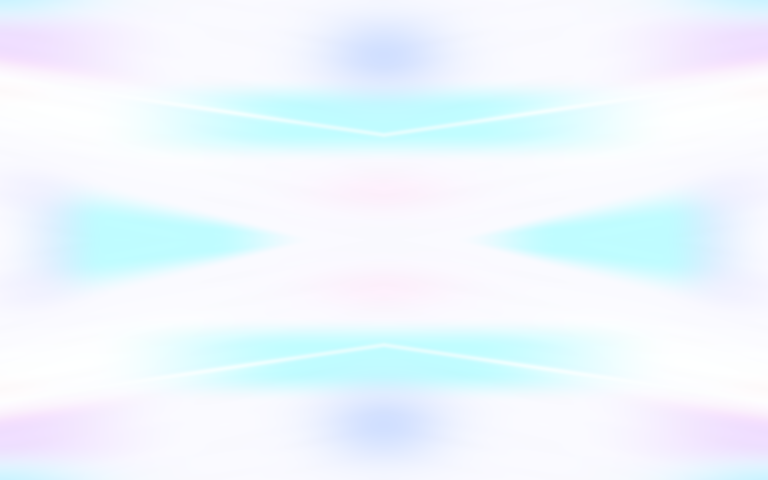
A Shadertoy shader for this background:

```glsl
// Pale holographic foil: one quadrant of soft pastel glows is mirrored
// about both axes. Cyan wedges and bands, lavender blobs and thin light
// streaks are layered over a near-white base with smooth masks.

// Elliptical soft glow, 1 at its centre
float glow(vec2 p, vec2 centre, vec2 size) {
    vec2 d = (p - centre) / size;
    return exp(-dot(d, d));
}

// Soft interval: rises over a.x..a.y and falls over b.x..b.y
float band(float v, vec2 a, vec2 b) {
    return smoothstep(a.x, a.y, v) * (1.0 - smoothstep(b.x, b.y, v));
}

float hash(vec2 p) {
    return fract(sin(dot(p, vec2(41.3, 289.1))) * 4375.5);
}

float noise(vec2 p) {
    vec2 i = floor(p), f = fract(p);
    f = f * f * (3.0 - 2.0 * f);
    return mix(mix(hash(i), hash(i + vec2(1, 0)), f.x),
               mix(hash(i + vec2(0, 1)), hash(i + vec2(1, 1)), f.x), f.y);
}

void mainImage(out vec4 fragColor, in vec2 fragCoord) {
    // Mirrored quadrant: (0,0) is the centre, (1,1) any corner
    vec2 p = abs(2.0 * fragCoord / iResolution.xy - 1.0);
    float crease = p.y - (0.4375 + 0.235 * p.x);

    vec3 cyan = vec3(0.75, 0.99, 1.0);
    vec3 lavender = vec3(0.94, 0.87, 1.0);
    vec3 periwinkle = vec3(0.81, 0.87, 1.0);
    vec3 blush = vec3(0.995, 0.93, 0.985);
    vec3 col = vec3(0.98, 0.98, 1.0);

    // White diagonal sweep and the blush beside the centre
    float sweep = p.y - (0.22 + 0.36 * p.x);
    col = mix(col, vec3(0.995, 1.0, 1.0), exp(-sweep * sweep / 0.018) * smoothstep(0.2, 0.65, p.x));
    col = mix(col, blush, 0.8 * glow(p, vec2(0.0, 0.2), vec2(0.19, 0.085)));

    // Side wedge, turning bluish and fading toward the outer edge
    float halfHeight = 0.34 * (p.x - 0.2);
    float wedge = 1.0 - smoothstep(0.45 * halfHeight, 1.25 * halfHeight + 0.015, p.y);
    wedge *= band(p.x, vec2(0.18, 0.45), vec2(0.74, 1.02));
    col = mix(col, mix(cyan, vec3(0.8, 0.9, 1.0), smoothstep(0.72, 0.92, p.x)), wedge);
    col = mix(col, vec3(0.94, 0.93, 1.0), 0.55 * glow(p, vec2(0.92, 0.21), vec2(0.13, 0.09)));

    // Cyan band above and below the centre
    float arc = band(p.y, vec2(0.32, 0.45), vec2(0.55, 0.68));
    col = mix(col, cyan, arc * (1.0 - smoothstep(0.2, 0.78, p.x)));

    // Periwinkle blob on the vertical axis
    col = mix(col, periwinkle, 0.95 * glow(p, vec2(0.0, 0.77), vec2(0.17, 0.16)));

    // Lavender corner, pinker along its sharper inner edge
    float corner = smoothstep(0.5, 1.0, p.x) * smoothstep(-0.01, 0.1, crease)
                 * (1.0 - smoothstep(0.84, 1.0, p.y));
    vec3 cornerTint = mix(vec3(0.99, 0.88, 0.98), lavender, smoothstep(0.02, 0.14, crease));
    col = mix(col, cornerTint, corner);
    col = mix(col, vec3(0.79, 0.95, 1.0), glow(p, vec2(1.0, 1.02), vec2(0.23, 0.09)));

    // Light streaks: a thin crease and a wider faint companion
    float thin = exp(-pow(crease / 0.011, 2.0));
    float wide = exp(-pow((crease + 0.012 - 0.06 * p.x) / 0.03, 2.0));
    col = mix(col, vec3(0.99, 1.0, 1.0), 0.6 * thin + 0.3 * wide * smoothstep(0.1, 0.6, p.x));
    col = mix(col, vec3(1.0, 0.965, 0.97), 0.5 * glow(p, vec2(1.0, 0.62), vec2(0.12, 0.05)));

    // Faint brushed variation along the sweep
    col += 0.008 * (noise(vec2(p.x * 5.0, (p.y - 0.3 * p.x) * 28.0)) - 0.5);
    fragColor = vec4(clamp(col, 0.0, 1.0), 1.0);
}
```
